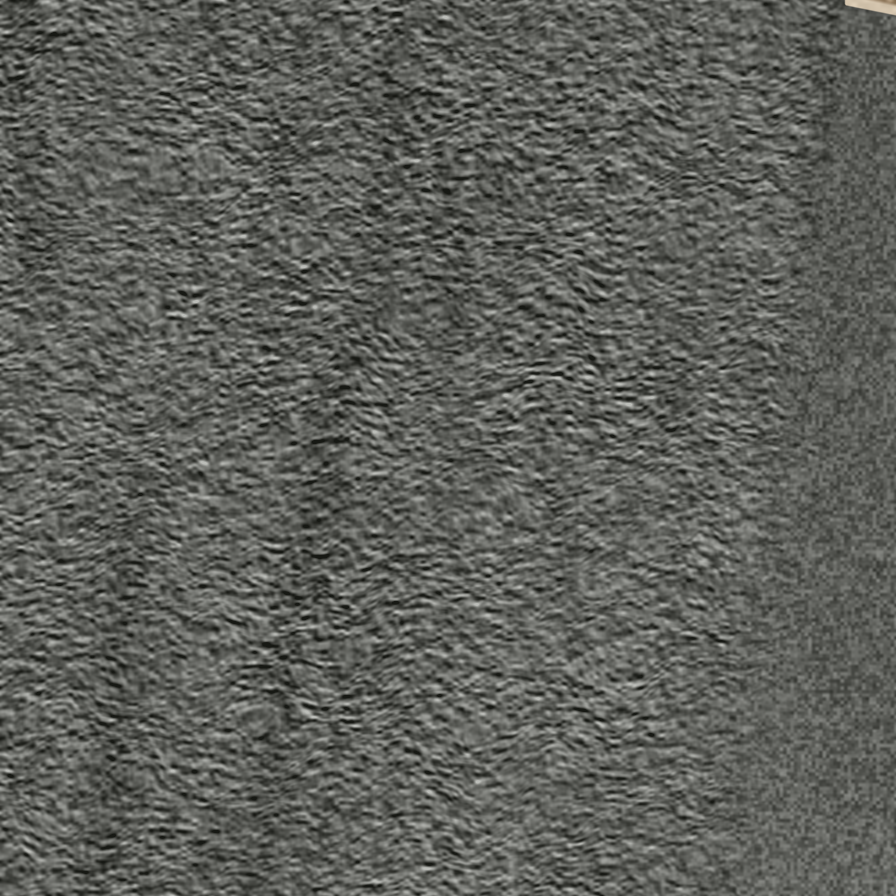
Write a WebGL 1 fragment shader that draws this texture.

```glsl
precision highp float;

uniform vec2 u_resolution;

#define TUFT_FREQ vec2(88.0, 165.0)
#define FIBRE_FREQ vec2(165.0, 270.0)
#define GRAIN_FREQ 250.0
#define SHADOW_SHIFT vec2(0.0015, 0.0042)
#define PILE_CONTRAST 0.31
#define FLAT_CONTRAST 0.15
#define FOLD_DEPTH 0.075
#define BASE_TONE 0.378

float hash(vec2 p) {
  vec3 q = fract(vec3(p.xyx) * 0.1031);
  q += dot(q, q.yzx + 33.33);
  return fract((q.x + q.y) * q.z);
}

// Smooth value noise in -1..1
float noise(vec2 p) {
  vec2 cell = floor(p);
  vec2 f = fract(p);
  f = f * f * (3.0 - 2.0 * f);
  float low = mix(hash(cell), hash(cell + vec2(1.0, 0.0)), f.x);
  float high = mix(hash(cell + vec2(0.0, 1.0)), hash(cell + 1.0), f.x);
  return 2.0 * mix(low, high, f.y) - 1.0;
}

// Short, mostly horizontal tufts with finer fibres on top
float pileHeight(vec2 p) {
  p.y += 0.010 * noise(p * 13.0 + 7.0) + 0.003 * noise(p * 42.0 + 31.0);
  float tufts = noise(p * TUFT_FREQ + 100.0);
  float fibres = noise(p * FIBRE_FREQ + 300.0);
  return 0.66 * tufts + 0.50 * fibres;
}

// Soft dark crease around a centre line
float crease(float offset, float width) {
  return exp(-offset * offset / (width * width));
}

float folds(vec2 p) {
  float waver = 0.012 * noise(vec2(p.y * 9.0, 4.0));
  float x = p.x + waver;
  float middle = crease(x - mix(0.275, 0.455, smoothstep(-0.1, 1.05, p.y)), 0.026);
  float lower = crease(x - 0.105 - 0.13 * p.y, 0.024) * (1.0 - smoothstep(0.35, 0.6, p.y));
  float upper = crease(x - 0.035, 0.022) * smoothstep(0.5, 0.75, p.y);
  float side = crease(x - 0.50, 0.016) * smoothstep(0.5, 0.65, p.y)
             * (1.0 - smoothstep(0.7, 0.85, p.y));
  return 0.8 * middle + lower + 0.8 * upper + 0.5 * side;
}

float boxDistance(vec2 p, vec2 halfSize) {
  vec2 d = abs(p) - halfSize;
  return length(max(d, 0.0)) + min(max(d.x, d.y), 0.0);
}

// Beige woven tag with a pale rim, cut off by the corner
vec3 addTag(vec3 cloth, vec2 p, float pixel) {
  vec2 q = p - vec2(1.004, 1.025);
  q.y += 0.2 * q.x;
  float d = boxDistance(q, vec2(0.059, 0.041)) - 0.002;
  float weave = noise(p * vec2(150.0, 180.0));
  vec3 rim = vec3(0.84, 0.78, 0.69) + 0.05 * weave;
  vec3 centre = vec3(0.62, 0.53, 0.42) + 0.12 * weave;
  vec3 tag = mix(centre, rim, smoothstep(-0.014, -0.009, d));
  cloth *= 1.0 - 0.25 * (1.0 - smoothstep(0.0, 0.007, d));
  return mix(tag, cloth, smoothstep(-pixel, pixel, d));
}

void main() {
  float pixel = 1.0 / min(u_resolution.x, u_resolution.y);
  vec2 p = gl_FragCoord.xy * pixel;

  // Raised pile, lit from one side
  float height = pileHeight(p);
  float pile = height - 0.55 * pileHeight(p + SHADOW_SHIFT);
  float grain = noise(p * GRAIN_FREQ + 500.0);
  float patchDepth = 1.0 + 0.18 * noise(p * vec2(14.0, 9.0) + 60.0);
  float pileTone = PILE_CONTRAST * patchDepth * pile + 0.05 * grain;

  // Flatter strip on the right with fine, even grain
  float edge = p.x - mix(0.80, 0.935, p.y) + 0.012 * noise(p * 20.0);
  float softness = mix(0.10, 0.025, p.y);
  float flatness = smoothstep(-softness, softness, edge);
  float flatTone = FLAT_CONTRAST * (0.8 * grain + 0.35 * height) - 0.012;

  // Broad tone: folds, seam and slow streaks
  float tone = BASE_TONE + mix(pileTone, flatTone, flatness);
  tone -= FOLD_DEPTH * folds(p);
  tone -= 0.05 * crease(edge, 0.012) * smoothstep(0.45, 0.9, p.y);
  tone += 0.020 * noise(p * vec2(16.0, 5.0) + 20.0);
  tone += 0.018 * (0.5 - p.y);

  tone = clamp(tone, 0.09, 0.74);
  vec3 cloth = tone + vec3(-0.002, 0.004, -0.015);
  gl_FragColor = vec4(addTag(cloth, p, pixel), 1.0);
}
```
